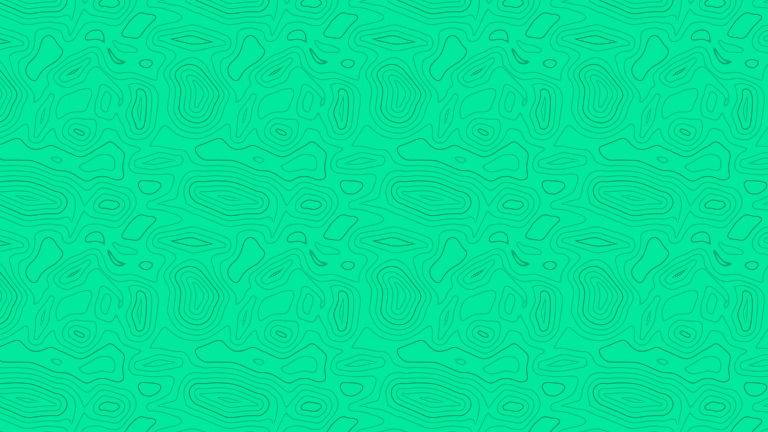
Give the GLSL for this pattern, as a Shadertoy shader.

```glsl
// Seamless topographic map: fine dark contour lines on bright green.
// Wrapped ridges of even slope are blended into one height field, bent by
// layered sines, then sliced at whole levels with a heavier line every fourth.

const float TAU = 6.2831853;
const float TILES_DOWN = 2.139;    // repeats over the canvas height
const float SPACING = 0.025;       // contour distance on a slope, in tiles
const float SHARPNESS = 0.75;      // how tightly ridges are blended
const float INDEX_STEP = 4.0;      // every fourth contour is heavy
const float THIN = 0.0012;         // line widths in tile units
const float HEAVY = 0.0022;
const float SOFTNESS = 1.15;       // edge blur in pixels
const vec3 GROUND = vec3(0.0, 0.915, 0.612);
const vec3 INK = vec3(0.0, 0.17, 0.12);

const int RIDGES = 14;

// Middle of each ridge in tile units
const vec2 CENTER[RIDGES] = vec2[](
    vec2(0.385, 0.782), vec2(0.600, 0.750), vec2(0.510, 0.620),
    vec2(0.683, 0.600), vec2(0.965, 0.670), vec2(0.396, 0.480),
    vec2(0.208, 0.569), vec2(0.790, 0.337), vec2(0.130, 0.163),
    vec2(0.840, 0.125), vec2(0.535, 0.124), vec2(0.950, 0.936),
    vec2(0.350, 0.060), vec2(0.620, 0.920));

// Half length of each crest and its angle
const vec2 CREST[RIDGES] = vec2[](
    vec2(0.07, 0.50), vec2(0.12, -0.45), vec2(0.04, 1.57),
    vec2(0.08, 1.70), vec2(0.06, 1.57), vec2(0.03, -0.50),
    vec2(0.10, 1.35), vec2(0.10, 0.05), vec2(0.14, -0.15),
    vec2(0.10, 0.00), vec2(0.05, 0.60), vec2(0.16, -0.05),
    vec2(0.10, 1.50), vec2(0.06, -0.50));

// Reach of each ridge down to level zero
const float REACH[RIDGES] = float[](
    0.11, 0.06, 0.10, 0.14, 0.20, 0.115, 0.085,
    0.095, 0.19, 0.065, 0.125, 0.125, 0.075, 0.045);

mat2 rotation(float angle) {
    float c = cos(angle), s = sin(angle);
    return mat2(c, -s, s, c);
}

// Whole frequencies keep the bending periodic over the tile
vec2 bend(vec2 p, float amount) {
    for (float f = 2.0; f < 7.5; f += 1.0) {
        p += amount / f * sin(TAU * f * p.yx + f * vec2(1.7, 2.9));
    }
    return p;
}

// Height of a ridge whose crest falls gently from its middle
float ridge(vec2 p, vec2 center, vec2 crest, float reach) {
    vec2 q = p - center;
    q = rotation(crest.y) * (q - round(q));
    float along = sqrt(q.x * q.x + 0.0006);
    float flank = length(vec2(max(along - crest.x, 0.0), q.y));
    return (reach - flank - 0.25 * min(along, crest.x)) / SPACING;
}

// Smooth maximum of all ridges
float terrain(vec2 p) {
    vec2 q = bend(p, 0.019);
    float sum = 0.0;
    for (int i = 0; i < RIDGES; i++) {
        sum += exp(SHARPNESS * ridge(q, CENTER[i], CREST[i], REACH[i]));
    }
    return log(sum) / SHARPNESS;
}

vec2 slope(vec2 p, float e) {
    vec2 d = vec2(e, 0.0);
    return vec2(terrain(p + d.xy) - terrain(p - d.xy),
                terrain(p + d.yx) - terrain(p - d.yx)) / (2.0 * e);
}

// Antialiased line that keeps its weight when thinner than the blur
float stroke(float dist, float width, float blur) {
    float halfWidth = 0.5 * max(width, blur);
    float edge = smoothstep(halfWidth - 0.5 * blur, halfWidth + 0.5 * blur, dist);
    return min(width / blur, 1.0) * (1.0 - edge);
}

float contours(vec2 p, float pixel) {
    float height = terrain(p);
    float level = round(height);
    float dist = abs(height - level) / max(length(slope(p, 0.002)), 8.0);
    bool heavy = mod(level + 0.5, INDEX_STEP) < 1.0;
    return stroke(dist, heavy ? HEAVY : THIN, SOFTNESS * pixel);
}

void mainImage(out vec4 fragColor, in vec2 fragCoord) {
    float pixel = TILES_DOWN / iResolution.y;
    float ink = contours(fragCoord * pixel, pixel);
    fragColor = vec4(mix(GROUND, INK, ink), 1.0);
}
```
